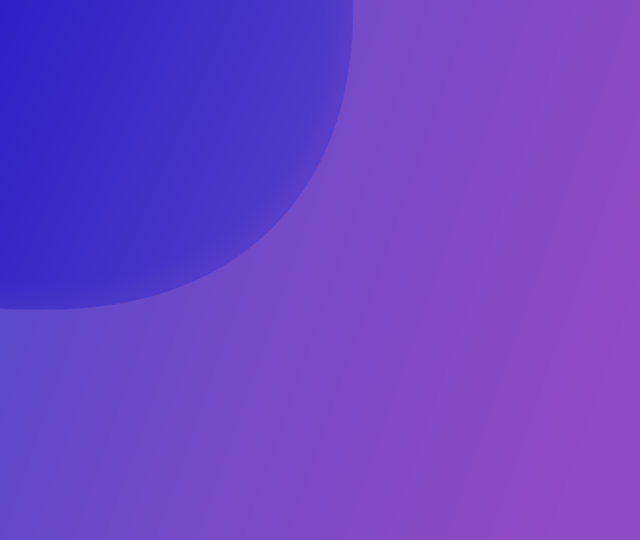
Reproduce this background procedurally as a WebGL 2 fragment shader.

```glsl
#version 300 es
precision highp float;
// Violet diagonal gradient with a large indigo rounded blob in the upper left corner.

#define BLOB_CENTER vec2(0.069, 0.0)
#define BLOB_RADII vec2(0.585, 0.5735)
#define BLOB_POWER 2.3
#define RIM_WIDTH 0.06
#define RIM_STRENGTH 0.24
#define BACK_DIRECTION vec2(0.944, 0.33)
#define BLOB_DIRECTION vec2(0.917, 0.4)

uniform vec2 u_resolution;
out vec4 outColor;

const vec3 PERIWINKLE = vec3(0.350, 0.285, 0.800);
const vec3 VIOLET = vec3(0.475, 0.290, 0.778);
const vec3 ORCHID = vec3(0.565, 0.290, 0.765);
const vec3 DEEP_INDIGO = vec3(0.175, 0.125, 0.770);
const vec3 SOFT_INDIGO = vec3(0.318, 0.230, 0.790);

float ramp(float start, float end, float x) {
    return clamp((x - start) / (end - start), 0.0, 1.0);
}

// Approximate signed distance to a superellipse, negative inside
float superellipse(vec2 p, vec2 radii, float power) {
    vec2 q = abs(p) / radii;
    float level = pow(pow(q.x, power) + pow(q.y, power), 1.0 / power);
    return (level - 1.0) * min(radii.x, radii.y);
}

vec3 backdrop(vec2 p) {
    float t = dot(p, BACK_DIRECTION);
    vec3 color = mix(PERIWINKLE, VIOLET, ramp(0.15, 0.72, t));
    return mix(color, ORCHID, ramp(0.72, 1.3, t));
}

void main() {
    // Height units, measured downward from the top left
    vec2 p = vec2(gl_FragCoord.x, u_resolution.y - gl_FragCoord.y) / u_resolution.y;
    float pixel = 1.0 / u_resolution.y;
    vec3 back = backdrop(p);

    // Blob fill, with a translucent rim fading inward
    float dist = superellipse(p - BLOB_CENTER, BLOB_RADII, BLOB_POWER);
    vec3 blob = mix(DEEP_INDIGO, SOFT_INDIGO, ramp(0.0, 0.65, dot(p, BLOB_DIRECTION)));
    float rim = smoothstep(-RIM_WIDTH, 0.0, dist);
    blob = mix(blob, back, RIM_STRENGTH * rim);

    float coverage = 1.0 - smoothstep(-pixel, pixel, dist);
    outColor = vec4(mix(back, blob, coverage), 1.0);
}
```
